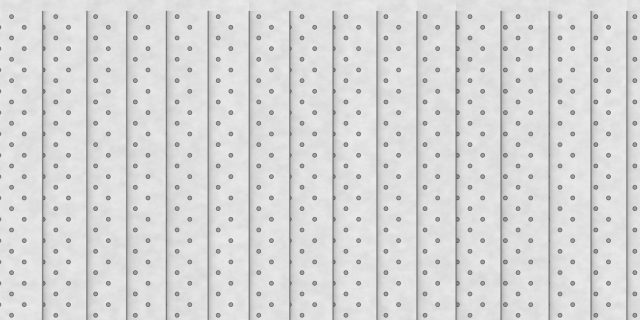
Give the GLSL for this pattern, as a Shadertoy shader.

```glsl
// Overlapping strips of pale perforated paper, each casting a shadow to its right.
// Fold positions wander by a short cosine series; staggered dots hang off each
// strip's right fold, and layered value noise gives the mottled paper grain.

const float TAU = 6.2831853;
const int STRIPS = 16;
const float STRIP_PITCH = 0.13055;   // lengths are in canvas heights
const float HEADER_Y = 0.966;        // folds and dots stop below this line
const float DOT_ROWS = 15.0;
const float DOT_MARGIN = 0.0573;     // right fold to first dot column
const float DOT_COLUMN = 0.0396;
const float DOT_RADIUS = 0.0072;

float hash(vec2 p) {
    vec3 q = fract(p.xyx * 0.1031);
    q += dot(q, q.yzx + 33.33);
    return fract((q.x + q.y) * q.z);
}

float valueNoise(vec2 p) {
    vec2 cell = floor(p), f = fract(p);
    f = f * f * (3.0 - 2.0 * f);
    float low = mix(hash(cell), hash(cell + vec2(1, 0)), f.x);
    float high = mix(hash(cell + vec2(0, 1)), hash(cell + vec2(1, 1)), f.x);
    return mix(low, high, f.y);
}

// Mottled grain centred on zero; each octave is turned to hide the lattice.
float paperGrain(vec2 p) {
    float sum = 0.0, amplitude = 0.5;
    for (int octave = 0; octave < 4; octave++) {
        sum += amplitude * (valueNoise(p) - 0.5);
        p = mat2(1.6, 1.2, -1.2, 1.6) * p + 17.3;
        amplitude *= 0.6;
    }
    return sum;
}

// Horizontal position of a fold: even pitch plus an irregular wander.
float foldX(float index) {
    float a = TAU * index / float(STRIPS);
    float wander = 0.007 + 0.045 * cos(a + 0.40) + 0.021 * cos(2.0 * a + 2.44)
                 + 0.059 * cos(3.0 * a + 2.93) + 0.050 * cos(4.0 * a - 2.37);
    return STRIP_PITCH * (index + wander);
}

// Distance to the nearest dot centre, measured from the strip's right fold.
float dotDistance(float fromRight, float y) {
    float column = max(round((fromRight - DOT_MARGIN) / DOT_COLUMN), 0.0);
    float dx = fromRight - DOT_MARGIN - column * DOT_COLUMN;
    float row = y * DOT_ROWS - 0.22 - 0.5 * mod(column + 1.0, 2.0);
    float dy = (row - round(row)) / DOT_ROWS;
    return length(vec2(dx, dy));
}

// Coverage of the region where the signed distance is negative.
float cover(float signedDistance, float pixel) {
    return 1.0 - smoothstep(-0.7 * pixel, 0.7 * pixel, signedDistance);
}

void mainImage(out vec4 fragColor, in vec2 fragCoord) {
    float pixel = 1.0 / iResolution.y;
    vec2 p = fragCoord * pixel;

    // Find the folds either side of this point
    float left = -1.0, right = 3.0, strip = 0.0;
    for (int i = 1; i <= STRIPS; i++) {
        float fold = foldX(float(i));
        if (p.x < fold) {
            right = fold;
            break;
        }
        left = fold;
        strip = float(i);
    }
    float fromLeft = p.x - left, fromRight = right - p.x;
    float belowHeader = cover(p.y - HEADER_Y, pixel);

    // Paper with a slight tint and its own grain per strip
    float tint = 0.012 * (hash(vec2(strip, 5.0)) - 0.5);
    float shade = 0.887 + tint + 0.075 * paperGrain(p * vec2(38.0, 46.0) + strip * 7.7);
    shade -= 0.02 * exp(-fromLeft / 0.05);

    // Punched dots: grey fill inside a dark rim
    float d = dotDistance(fromRight, p.y);
    shade = mix(shade, 0.36, 0.95 * belowHeader * cover(d - DOT_RADIUS, pixel));
    shade = mix(shade, 0.62, belowHeader * cover(d - 0.68 * DOT_RADIUS, pixel));

    // Soft shadow cast by the strip on the left, then the fold line
    shade *= 1.0 - 0.25 * belowHeader * exp(-fromLeft / 0.008);
    float foldLine = cover(min(fromLeft, fromRight) - 0.0019, pixel);
    shade = mix(shade, 0.43, 0.85 * belowHeader * foldLine);

    fragColor = vec4(vec3(shade), 1.0);
}
```
